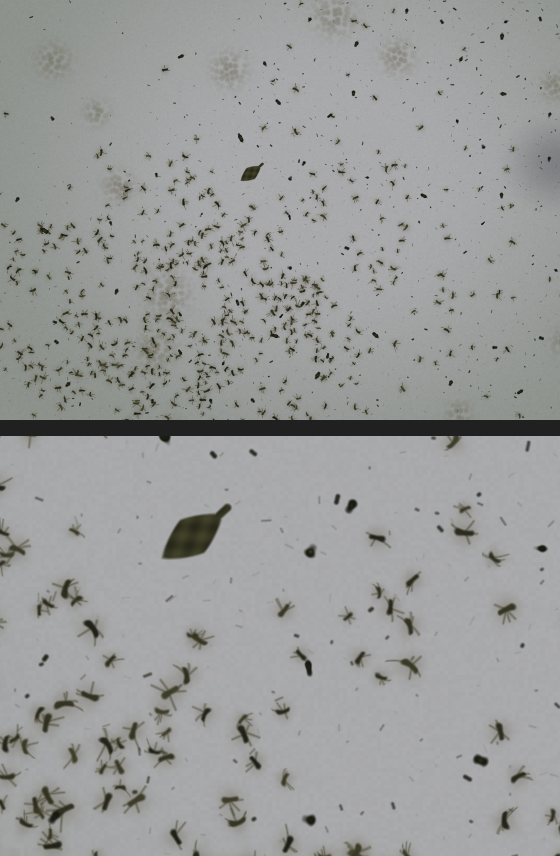
Top, the full canvas; bottom, a detail of the centre.
Write a Shadertoy shader that draws this texture.

```glsl
// Small insects, seeds and dust lying on a dim grey, unevenly lit sheet.
// Each kind is scattered on a jittered grid; cellular noise gathers the
// insects into clumps, and a radial falloff shades the sheet.

#define PAPER_LIGHT vec3(0.662, 0.664, 0.672)
#define PAPER_DIM   vec3(0.550, 0.570, 0.548)
#define INK         vec3(0.090, 0.095, 0.060)
#define OLIVE       vec3(0.270, 0.265, 0.170)
#define STAIN       vec3(0.400, 0.380, 0.300)
#define INSECT_CELL 0.030
#define SEED_CELL   0.115
#define DUST_CELL   0.020
#define STAIN_CELL  0.210
#define SOFTNESS    0.0014

float hash1(vec2 p) {
    vec3 q = fract(p.xyx * 0.1031);
    q += dot(q, q.yzx + 33.33);
    return fract((q.x + q.y) * q.z);
}

vec2 hash2(vec2 p) {
    return vec2(hash1(p), hash1(p + 71.7));
}

// Distance to the nearest jittered cell point
float cellular(vec2 p) {
    float nearest = 2.0;
    for (int k = 0; k < 9; k++) {
        vec2 cell = floor(p) + vec2(k % 3 - 1, k / 3 - 1);
        nearest = min(nearest, length(cell + hash2(cell + 400.0) - p));
    }
    return nearest;
}

float coverage(float d) {
    float soft = max(SOFTNESS, 0.7 / iResolution.y);
    return 1.0 - smoothstep(-soft, soft, d);
}

float segment(vec2 p, vec2 a, vec2 b) {
    vec2 ab = b - a;
    return length(p - a - ab * clamp(dot(p - a, ab) / dot(ab, ab), 0.0, 1.0));
}

vec2 heading(float turns) {
    return vec2(cos(6.2832 * turns), sin(6.2832 * turns));
}

vec2 turned(vec2 p, vec2 dir) {
    return vec2(dot(p, dir), dot(p, vec2(-dir.y, dir.x)));
}

// Chance of litter: the upper left stays almost clean
float litter(vec2 p) {
    return smoothstep(0.0, 0.6, p.x - 0.9 * p.y + 0.55);
}

// Chance of an insect: a low broad drift broken into clumps
float crowd(vec2 p) {
    vec2 e = (p - vec2(0.46, 0.25)) / vec2(0.42, 0.25);
    float clump = 1.0 - smoothstep(0.1, 0.72, cellular(p * 7.0));
    return exp(-dot(e, e)) * (0.12 + 1.1 * clump) + 0.035 * litter(p);
}

vec3 sheet(vec2 p) {
    float falloff = length((p - vec2(0.78, 0.58)) * vec2(1.0, 1.15));
    vec3 col = mix(PAPER_LIGHT, PAPER_DIM, smoothstep(0.2, 0.95, falloff));
    float shadow = length((p - vec2(1.32, 0.61)) * vec2(1.0, 1.1));
    col -= vec3(0.12, 0.12, 0.105) * (1.0 - smoothstep(0.0, 0.15, shadow));
    return col + 0.016 * (hash1(floor(p * 300.0)) - 0.5);
}

// Faint mottled brown patches
vec3 stains(vec3 col, vec2 p, vec2 cell) {
    vec2 h = hash2(cell + 11.0);
    vec2 q = p - (cell + h) * STAIN_CELL;
    float chance = step(hash1(cell + 5.0), 0.4);
    float patchy = 1.0 - smoothstep(0.2, 0.8, cellular(p * 75.0));
    float r = 0.025 + 0.025 * h.x;
    return mix(col, STAIN, 0.45 * chance * patchy * exp(-dot(q, q) / (r * r)));
}

// Short pale or dark flecks
vec3 dust(vec3 col, vec2 p, vec2 cell) {
    vec2 h = hash2(cell + 23.0), at = (cell + h) * DUST_CELL;
    if (hash1(cell + 31.0) > 0.06 + 0.38 * litter(at)) return col;
    float size = hash1(cell + 47.0);
    vec2 arm = heading(h.x * 7.0) * (0.0004 + 0.003 * h.y * h.y);
    float d = segment(p - at, -arm, arm) - 0.0004 - 0.0014 * pow(size, 6.0);
    return mix(col, mix(OLIVE, INK, size), coverage(d) * (0.15 + 0.75 * size * size));
}

// A bent body with splayed legs and a soft brown fringe
vec3 insect(vec3 col, vec2 p, vec2 cell, float seed) {
    vec2 id = cell + seed, h = hash2(id), at = (cell + h) * INSECT_CELL;
    if (length(p - at) > 0.025 || hash1(id + 3.0) > crowd(at)) return col;
    float tone = hash1(id + 9.0), size = 0.6 + 0.6 * hash1(id + 15.0);
    vec2 q = turned(p - at, heading(h.x * 5.0)) / size;
    q.y += 90.0 * (h.y - 0.5) * q.x * q.x;
    float legs = 1.0;
    for (int i = 0; i < 4; i++) {
        vec2 r = hash2(id + 17.0 * float(i + 1));
        vec2 root = vec2(0.004 * (r.y - 0.5), 0.0);
        legs = min(legs, segment(q, root, root + heading(r.x) * (0.006 + 0.008 * r.y)));
    }
    float body = segment(q, vec2(-0.005, 0.0), vec2(0.004, 0.0)) - 0.0018 - 0.16 * max(q.x, 0.0);
    col = mix(col, STAIN, 0.32 * exp(-dot(q, q) / 0.00008));
    col = mix(col, OLIVE, 0.65 * coverage((legs - 0.0006) * size));
    return mix(col, mix(INK, OLIVE, 0.8 * tone), 0.95 * coverage(body * size));
}

// Dark, slightly lumpy ovals
vec3 seeds(vec3 col, vec2 p, vec2 cell) {
    vec2 h = hash2(cell + 61.0), at = (cell + h) * SEED_CELL;
    if (hash1(cell + 67.0) > 0.12 + 0.5 * litter(at)) return col;
    vec2 q = turned(p - at, heading(0.12 + 0.5 * hash1(cell + 73.0)));
    float stretch = 1.2 + 1.3 * h.x, r = 0.0045 + 0.0085 * h.y * h.x;
    float d = length(q * vec2(1.0, stretch)) - r + 0.0008 * sin(q.x * 700.0 + h.x * 9.0);
    float sheen = 0.7 * exp(-dot(q, q) / (0.15 * r * r)) * h.y;
    return mix(col, mix(INK, OLIVE, sheen), coverage(0.6 * d));
}

// One pointed leaf with a short stalk
vec3 leaf(vec3 col, vec2 p) {
    vec2 q = turned(p - vec2(0.597, 0.587), heading(0.1));
    vec2 a = pow(abs(q) / vec2(0.029, 0.016), vec2(1.25));
    float d = min(0.012 * (a.x + a.y - 1.0), segment(q, vec2(0.02, 0.0), vec2(0.036, 0.002)) - 0.003);
    vec3 tint = mix(OLIVE, INK, 0.35 + 0.3 * sin(q.x * 260.0) * sin(q.y * 330.0));
    return mix(col, tint, coverage(d));
}

void mainImage(out vec4 fragColor, in vec2 fragCoord) {
    vec2 p = fragCoord / iResolution.y;
    vec3 col = sheet(p);
    // Visit the neighbouring cells of every scatter grid
    for (int k = 0; k < 9; k++) {
        vec2 n = vec2(k % 3 - 1, k / 3 - 1);
        col = stains(col, p, floor(p / STAIN_CELL) + n);
        col = dust(col, p, floor(p / DUST_CELL) + n);
        col = insect(col, p, floor(p / INSECT_CELL) + n, 101.0);
        col = insect(col, p, floor(p / INSECT_CELL) + n, 257.0);
        col = seeds(col, p, floor(p / SEED_CELL) + n);
    }
    fragColor = vec4(leaf(col, p), 1.0);
}
```
